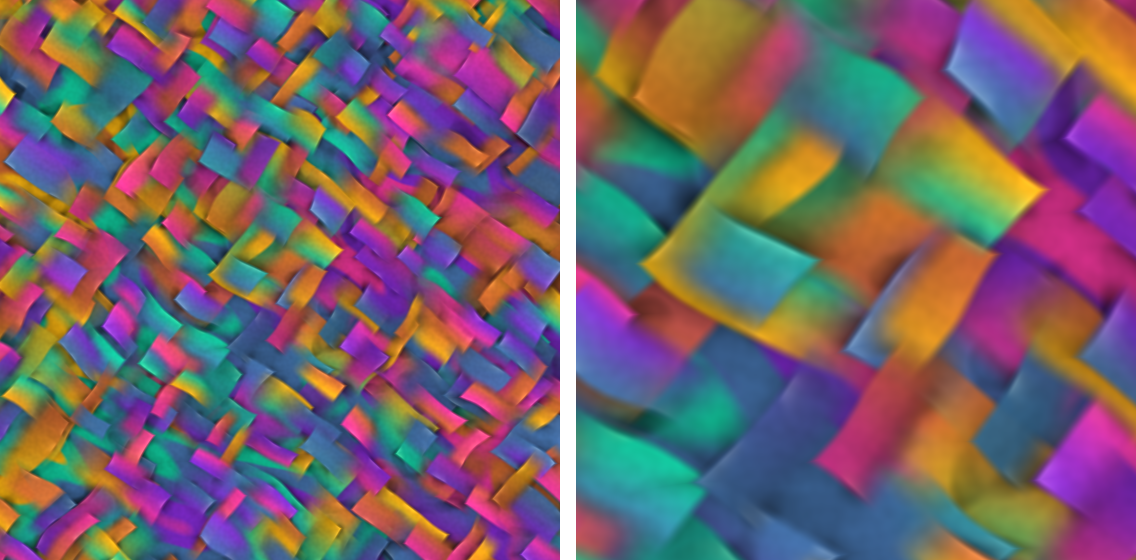
Left, the full canvas; right, a detail of the centre.
This background is drawn by a WebGL 2 fragment shader. Its source:

```glsl
#version 300 es
precision highp float;
// Abstract weave of slanted, overlapping paint patches in jewel colours.
// Layers of jittered rectangles are painted in a rotated, noise-warped frame;
// each has two crisp, shaded edges and fades away on its other two sides.

#define LAYERS 5
#define COARSE_CELL 0.155   // cell size of the first layer
#define LAYER_SHRINK 0.85   // size ratio between successive layers
#define SLANT -0.65         // direction of the long axis, radians
#define WARP 0.030          // bending of the patches
#define EDGE 0.0035         // width of a crisp edge
#define SHADE 0.55          // darkness beside a crisp edge
#define RIM 0.35            // light along a crisp edge
#define GRAIN 0.05          // strength of the fine brush streaks
#define VIVID 1.32          // saturation

uniform vec2 u_resolution;
out vec4 fragColor;

vec3 hash3(vec2 p) {
    vec3 h = fract(vec3(p.xyx) * vec3(0.1031, 0.1030, 0.0973));
    h += dot(h, h.yxz + 33.33);
    return fract((h.xxy + h.yzz) * h.zyx);
}

float gradientDot(vec2 cell, vec2 offset) {
    float angle = 6.2832 * hash3(cell + 57.0).x;
    return dot(vec2(cos(angle), sin(angle)), offset);
}

float noise(vec2 p) {
    vec2 i = floor(p), f = p - i;
    vec2 u = f * f * f * (f * (f * 6.0 - 15.0) + 10.0);
    vec2 e = vec2(1.0, 0.0);
    return mix(mix(gradientDot(i, f), gradientDot(i + e.xy, f - e.xy), u.x),
               mix(gradientDot(i + e.yx, f - e.yx), gradientDot(i + 1.0, f - 1.0), u.x), u.y);
}

// Cyclic palette; each band is as wide as its share of the area
vec3 palette(float t) {
    const vec3 gold = vec3(0.84, 0.65, 0.20), brown = vec3(0.65, 0.38, 0.23);
    const vec3 magenta = vec3(0.75, 0.25, 0.52), purple = vec3(0.42, 0.19, 0.63);
    const vec3 slate = vec3(0.27, 0.39, 0.54), teal = vec3(0.16, 0.65, 0.53);
    t = fract(t);
    vec3 c = mix(gold, brown, smoothstep(0.09, 0.15, t));
    c = mix(c, magenta, smoothstep(0.28, 0.34, t));
    c = mix(c, purple, smoothstep(0.44, 0.50, t));
    c = mix(c, slate, smoothstep(0.59, 0.65, t));
    c = mix(c, teal, smoothstep(0.80, 0.86, t));
    return mix(c, gold, smoothstep(0.97, 1.0, t));
}

// Slow drift of the palette: gold and teal at the left, magenta at the right
float drift(vec2 p) {
    return 0.95 - 0.48 * p.x + 0.18 * (p.y - 0.5) + 0.4 * noise(p * 2.6 + 4.0);
}

void main() {
    vec2 uv = gl_FragCoord.xy / u_resolution.y;
    float crisp = max(EDGE, 1.5 / u_resolution.y);
    mat2 frame = mat2(cos(SLANT), sin(SLANT), -sin(SLANT), cos(SLANT));

    // Bent painting frame
    vec2 bent = uv + WARP * vec2(noise(uv * 4.5), noise(uv * 4.5 + 31.0))
                   + 0.3 * WARP * vec2(noise(uv * 15.0 + 9.0), noise(uv * 15.0 + 71.0));
    vec2 q = bent * frame;

    // Soft ground
    vec3 color = palette(drift(uv) + 0.6 * noise(q * vec2(5.0, 11.0)));
    float broken = smoothstep(-0.05, 0.35, noise(q * 32.0));

    for (int layer = 0; layer < LAYERS; layer++) {
        float cellSize = COARSE_CELL * pow(LAYER_SHRINK, float(layer));
        bool strokes = layer == LAYERS - 2;
        vec2 home = floor(q / cellSize);
        for (int k = 0; k < 9; k++) {
            vec2 cell = home + vec2(k % 3 - 1, k / 3 - 1);
            vec2 seed = cell + 101.0 * float(layer) + 200.0;
            vec3 a = hash3(seed), b = hash3(seed + 37.7);
            if (b.x > (strokes ? 0.4 : 0.72)) continue;

            // Placement and shape
            vec2 center = (cell + 0.5 + 0.8 * (a.xy - 0.5)) * cellSize;
            vec2 place = frame * center;
            vec2 size = vec2(0.50 + 0.3 * a.z, 0.24 + 0.17 * b.y);
            bool upright = b.z < 0.42 - 0.35 * place.x;
            if (upright) size = size.yx;
            if (strokes) size = vec2(0.13 + 0.13 * a.z, 0.45 + 0.35 * b.y);
            size *= cellSize;
            vec2 d = q - center;
            if (fract(a.z * 7.0) < 0.4) d = -d;

            // Two crisp sides, two fading sides
            vec2 ahead = size - d, behind = size + d;
            float inside = min(ahead.x, ahead.y);
            float body = smoothstep(0.0, size.x * 1.1, behind.x)
                       * smoothstep(0.0, size.y * 0.8, behind.y);
            float cover = body * smoothstep(-crisp, crisp, inside);
            float shadow = body * exp(-max(-inside, 0.0) / 0.009);
            float rim = smoothstep(0.0, crisp, inside) * exp(-max(inside, 0.0) / 0.005);

            // Paint running from one hue to the next
            float hue = strokes ? 0.02 + 0.22 * a.x : drift(place) + 0.75 * (a.y + b.y - 1.0);
            vec2 along = d / size;
            vec3 paint = mix(palette(hue), palette(hue + 0.14), smoothstep(-0.7, 1.0, along.y));
            paint *= 0.82 + 0.36 * b.z + 0.12 * along.x;
            paint += RIM * rim * broken * vec3(0.9, 0.8, 0.6);
            color *= 1.0 - SHADE * shadow * (0.4 + 0.6 * broken);
            color = mix(color, paint, 0.94 * cover);
        }
    }

    // Fine streaks along the long axis, then saturation
    color *= 1.0 + GRAIN * (noise(q * vec2(22.0, 95.0)) + noise(uv * 130.0));
    float grey = dot(color, vec3(0.3, 0.55, 0.15));
    color = mix(vec3(grey), color, VIVID);
    fragColor = vec4(clamp(color, 0.0, 1.0), 1.0);
}
```
